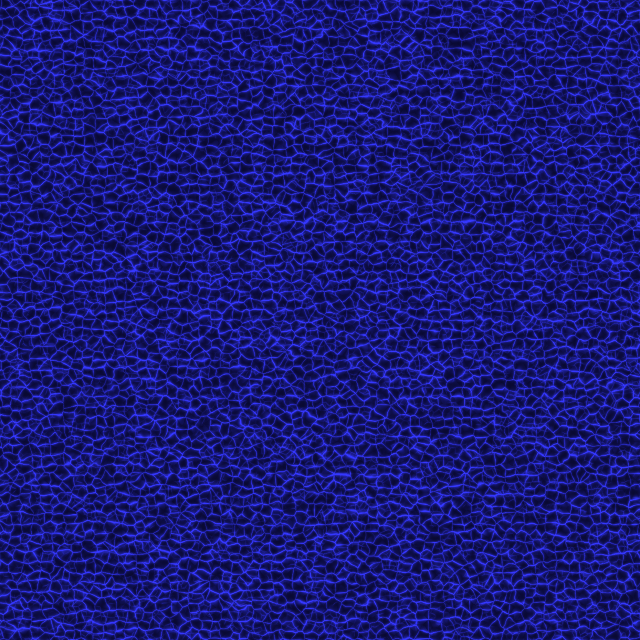
A WebGL 2 fragment shader for this texture:

```glsl
#version 300 es
precision highp float;

uniform vec2 u_resolution;
out vec4 fragColor;

const vec2 CELLS = vec2(61.0, 66.0);     // main cells across the canvas
const vec2 FINE_CELLS = vec2(83.0, 89.0); // finer overlaid web
const float JITTER = 0.84;
const float WARP = 0.4;                  // bending of the veins, in cells
const float VEIN_WIDTH = 0.042;
const float FINE_WIDTH = 0.036;
const float FINE_STRENGTH = 0.6;
const float HAZE = 0.08;
const float CONTRAST = 1.36;
const float BLACK_LEVEL = 0.09;
const float GAMMA = 1.2;
const vec3 DARK = vec3(0.036, 0.037, 0.2);
const vec3 BRIGHT = vec3(0.205, 0.215, 1.0);
const int SAMPLES = 2;                   // supersampling per axis

vec2 hash2(vec2 p) {
    vec3 q = fract(p.xyx * vec3(0.1031, 0.1030, 0.0973));
    q += dot(q, q.yzx + 33.33);
    return fract((q.xx + q.yz) * q.zy);
}

float noise(vec2 p) {
    vec2 i = floor(p);
    vec2 f = fract(p);
    f = f * f * (3.0 - 2.0 * f);
    float low = mix(hash2(i).x, hash2(i + vec2(1.0, 0.0)).x, f.x);
    float high = mix(hash2(i + vec2(0.0, 1.0)).x, hash2(i + 1.0).x, f.x);
    return mix(low, high, f.y);
}

vec2 cellOffset(vec2 cell) {
    return 0.5 + JITTER * (hash2(cell + 17.0) - 0.5);
}

// x: distance to the nearest cell border, y: how horizontal that border is
vec2 cellBorder(vec2 p) {
    vec2 cell = floor(p);
    vec2 f = fract(p);
    vec2 nearest = vec2(0.0);
    vec2 nearestCell = vec2(0.0);
    float best = 8.0;
    for (int y = -1; y <= 1; y++) {
        for (int x = -1; x <= 1; x++) {
            vec2 g = vec2(x, y);
            vec2 r = g + cellOffset(cell + g) - f;
            float d = dot(r, r);
            if (d < best) {
                best = d;
                nearest = r;
                nearestCell = g;
            }
        }
    }
    vec2 border = vec2(8.0, 0.0);
    for (int y = -2; y <= 2; y++) {
        for (int x = -2; x <= 2; x++) {
            vec2 g = nearestCell + vec2(x, y);
            vec2 r = g + cellOffset(cell + g) - f;
            vec2 across = r - nearest;
            if (dot(across, across) > 0.0001) {
                vec2 normal = normalize(across);
                float d = dot(0.5 * (r + nearest), normal);
                if (d < border.x) border = vec2(d, abs(normal.y));
            }
        }
    }
    return border;
}

// Bright line with a long soft falloff, heavier where it runs level
float vein(vec2 border, float width) {
    float w = width * mix(0.7, 1.3, border.y);
    return mix(0.8, 1.05, border.y) / (1.0 + max(border.x, 0.0) / w);
}

float web(vec2 uv) {
    vec2 p = uv * CELLS;
    vec2 bend = vec2(noise(p * 1.4 + 5.0), noise(p * 1.4 + 41.0)) - 0.5;

    // Main cells, swelling and fading along the veins
    float swell = noise(p * 2.1 + 23.0);
    float strength = mix(0.7, 1.2, swell);
    float width = VEIN_WIDTH * mix(0.7, 1.35, swell);
    float coarse = strength * vein(cellBorder(p + WARP * bend), width);

    // Fine web, showing as fragments inside single cells
    float fragments = smoothstep(0.25, 0.85, noise(p * 1.6 + 11.0));
    vec2 q = uv * FINE_CELLS + 0.6 * bend.yx + 130.0;
    float fine = FINE_STRENGTH * fragments * vein(cellBorder(q), FINE_WIDTH);

    // Faint glow inside the cells
    float glow = noise(p * vec2(2.0, 2.6) + 57.0);
    float haze = HAZE * glow * glow;

    return 1.0 - (1.0 - min(coarse, 1.0)) * (1.0 - fine) * (1.0 - haze);
}

void main() {
    float light = 0.0;
    for (int y = 0; y < SAMPLES; y++) {
        for (int x = 0; x < SAMPLES; x++) {
            vec2 offset = (vec2(x, y) + 0.5) / float(SAMPLES) - 0.5;
            light += web((gl_FragCoord.xy + offset) / u_resolution.y);
        }
    }
    light /= float(SAMPLES * SAMPLES);
    light = pow(clamp(light * CONTRAST - BLACK_LEVEL, 0.0, 1.0), GAMMA);
    fragColor = vec4(mix(DARK, BRIGHT, light), 1.0);
}
```
